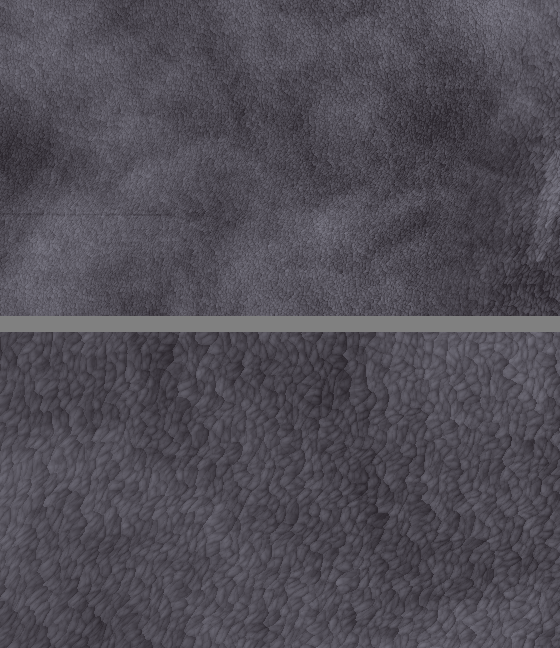
Top, the full canvas; bottom, a detail of the centre.
This texture is drawn by a Shadertoy shader. Its source:

```glsl
#define SHADOW_COLOR vec3(0.200, 0.183, 0.210)
#define LIGHT_COLOR vec3(0.430, 0.421, 0.465)
#define BASE_TONE 0.53
#define MOTTLE_SCALE 8.0
#define MOTTLE_DEPTH 0.16
#define FINE_GRAIN 122.0
#define COARSE_GRAIN 74.0
#define GRAIN_DEPTH 0.60
#define GRAIN_ANGLE 1.05
#define GRAIN_STRETCH 1.6

mat2 rotation(float angle) {
    float c = cos(angle), s = sin(angle);
    return mat2(c, s, -s, c);
}

vec2 hash2(vec2 cell) {
    vec3 h = fract(cell.xyx * vec3(0.1031, 0.1030, 0.0973));
    h += dot(h, h.yzx + 33.33);
    return fract((h.xx + h.yz) * h.zy);
}

// Layered sines, each octave bent by the one before it
float mottle(vec2 p) {
    float sum = 0.0, weight = 1.0;
    vec2 bend = vec2(0.0);
    p *= MOTTLE_SCALE;
    for (int i = 0; i < 7; i++) {
        vec2 q = p + 1.4 * bend + float(i) * 2.3;
        vec2 wave = sin(q + 1.2 * sin(q.yx * 0.73 + 1.7));
        sum += weight * 0.5 * (wave.x + wave.y);
        bend = wave.yx;
        p = rotation(0.95) * p * 1.75;
        weight *= 0.74;
    }
    return sum;
}

// Cellular pebbles: dark creases, lit flanks and a tint per cell
float pebbles(vec2 p) {
    vec2 cell = floor(p), local = fract(p);
    vec2 toNearest = vec2(0.0), tint = vec2(0.0);
    float nearest = 8.0, second = 8.0;
    for (int y = -1; y <= 1; y++)
    for (int x = -1; x <= 1; x++) {
        vec2 neighbor = vec2(x, y);
        vec2 seed = hash2(cell + neighbor);
        vec2 offset = neighbor + seed - local;
        float d = length(offset);
        if (d < nearest) {
            second = nearest;
            nearest = d;
            toNearest = offset;
            tint = seed;
        } else {
            second = min(second, d);
        }
    }
    float dome = smoothstep(0.0, 0.7, second - nearest) - 0.45;
    float flank = dot(toNearest, vec2(0.32, -0.40));
    return 0.45 * dome + flank + 0.25 * (tint.x - 0.5);
}

// Wrinkled pebbles with finer creases laid across them
float grain(vec2 p, float scale) {
    vec2 flow = p + 0.05 * sin(p.yx * vec2(6.0, 5.0) + 1.0);
    flow = rotation(-GRAIN_ANGLE) * flow * scale;
    flow += 0.3 * sin(flow.yx * vec2(1.3, 0.9) + 2.0 * sin(flow * 0.37));
    vec2 stretched = flow * vec2(1.0 / GRAIN_STRETCH, 1.0) + 40.0;
    return pebbles(stretched) + 0.4 * pebbles(rotation(0.6) * stretched * 1.7);
}

float stain(vec2 p, vec2 center, float radius) {
    vec2 d = (p - center) / radius;
    return exp(-dot(d, d));
}

float segment(vec2 p, vec2 a, vec2 b) {
    vec2 ab = b - a;
    return length(p - a - ab * clamp(dot(p - a, ab) / dot(ab, ab), 0.0, 1.0));
}

// Broad worn and darkened areas
float patches(vec2 p) {
    float dark = 0.26 * stain(p, vec2(0.97, 0.74), 0.13)
               + 0.30 * stain(p, vec2(0.05, 0.58), 0.20)
               + 0.36 * stain(p, vec2(1.68, 0.12), 0.30)
               + 0.28 * stain(p, vec2(0.42, 1.00), 0.13)
               + 0.18 * stain(p, vec2(1.35, 0.60), 0.25);
    float worn = 0.32 * stain(p, vec2(1.60, 0.95), 0.25)
               + 0.22 * stain(p, vec2(1.03, 0.25), 0.12)
               + 0.20 * stain(p, vec2(0.30, 0.80), 0.30)
               + 0.20 * stain(p, vec2(0.25, 0.10), 0.25);
    return worn - dark;
}

void mainImage(out vec4 fragColor, in vec2 fragCoord) {
    vec2 p = fragCoord / iResolution.y;
    float tone = BASE_TONE + MOTTLE_DEPTH * mottle(p) + patches(p);

    // Pebbles grow toward the lower right
    float coarse = smoothstep(1.25, 1.65, p.x - 0.25 * p.y);
    float relief = mix(grain(p, FINE_GRAIN), grain(p, COARSE_GRAIN), coarse);
    tone += GRAIN_DEPTH * mix(0.85, 1.1, smoothstep(0.4, 1.4, p.x)) * relief;

    // Pale rubbed streak
    vec2 ragged = p + 0.004 * sin(p.yx * vec2(70.0, 83.0));
    float streak = segment(ragged, vec2(1.77, 0.50), vec2(1.70, 0.20));
    tone += 0.34 * (1.0 - smoothstep(0.026, 0.034, streak));

    // Level crease and wavering scratches
    float crease = segment(p, vec2(0.0, 0.322), vec2(0.54, 0.320));
    tone -= 0.20 * (1.0 - smoothstep(0.001, 0.005, crease));
    for (int i = 0; i < 3; i++) {
        float k = float(i);
        vec2 start = vec2(1.49 + 0.09 * k, 0.98 - 0.03 * k);
        vec2 bent = p + vec2(0.006 * sin(p.y * 65.0 + k * 2.0), 0.0);
        float scratch = segment(bent, start, start + vec2(0.05 - 0.04 * k, -0.19));
        tone -= 0.22 * (1.0 - smoothstep(0.001, 0.004, scratch));
    }

    fragColor = vec4(mix(SHADOW_COLOR, LIGHT_COLOR, clamp(tone, -0.12, 1.2)), 1.0);
}
```
